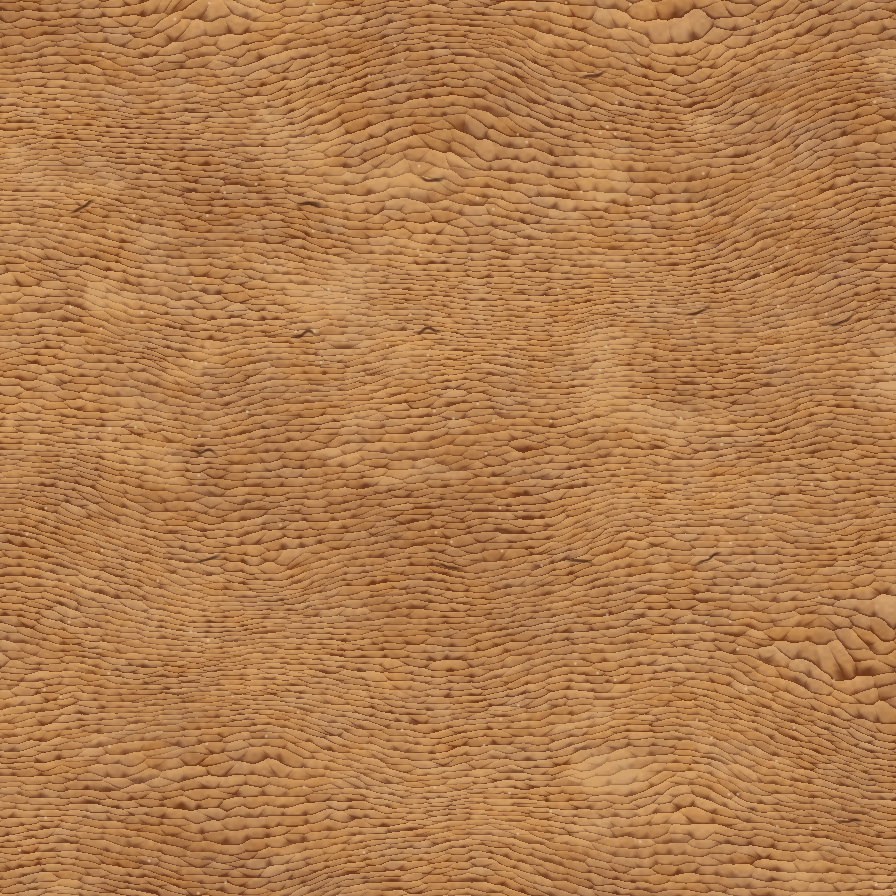
Reproduce this texture procedurally as a WebGL 1 fragment shader.

```glsl
precision highp float;
// Fine-grained tan wood: short overlapping fibre ridges in wavering rows.
// A stretched cell pattern, bent by soft noise, is lit from above; mottling,
// pale patches, tiny specks and a few short cracks are laid over it.

uniform vec2 u_resolution;

float hash(vec2 p) {
  vec3 q = fract(p.xyx * vec3(0.1031, 0.1030, 0.0973));
  q += dot(q, q.yzx + 33.33);
  return fract((q.x + q.y) * q.z);
}

vec2 hash2(vec2 p) {
  return vec2(hash(p), hash(p + vec2(37.2, 91.7)));
}

float noise(vec2 p) {
  vec2 i = floor(p), f = fract(p);
  f = f * f * (3.0 - 2.0 * f);
  return mix(mix(hash(i), hash(i + vec2(1.0, 0.0)), f.x),
             mix(hash(i + vec2(0.0, 1.0)), hash(i + vec2(1.0, 1.0)), f.x), f.y);
}

float fbm(vec2 p) {
  float sum = 0.0, amp = 0.533;
  for (int k = 0; k < 4; k++) {
    sum += amp * noise(p);
    p = p * 2.03 + 17.3;
    amp *= 0.5;
  }
  return sum;
}

// Fibre ridges: x = groove depth, y = height below ridge centre, z = ridge id
vec3 ridges(vec2 p) {
  vec2 cell = floor(p), f = fract(p), nearest = vec2(0.0);
  float first = 9.0, second = 9.0, id = 0.0;
  for (int j = -1; j <= 1; j++) {
    for (int i = -1; i <= 1; i++) {
      vec2 o = vec2(float(i), float(j));
      vec2 jitter = 0.5 + (hash2(cell + o) - 0.5) * vec2(0.9, 0.6);
      vec2 d = (o + jitter - f) * vec2(0.75, 1.0);
      float len = length(d);
      if (len < first) {
        second = first;
        first = len;
        nearest = d;
        id = hash(cell + o + 53.0);
      } else {
        second = min(second, len);
      }
    }
  }
  float groove = 1.0 - smoothstep(0.0, 0.38, second - first);
  return vec3(groove * smoothstep(-0.2, 0.35, nearest.y), nearest.y, id);
}

// Sparse short cracks, each a slanted, slightly wavy segment
float cracks(vec2 uv) {
  vec2 p = uv * 7.0, cell = floor(p);
  vec2 d = fract(p) - 0.35 - 0.3 * hash2(cell + 5.0);
  float slope = mix(-0.2, 0.6, hash(cell + 21.0));
  float wave = 0.05 * (noise(uv * 90.0) - 0.5);
  float line = 1.0 - smoothstep(0.005, 0.02, abs(d.y - slope * d.x + wave));
  float ends = 1.0 - smoothstep(0.04, 0.13, abs(d.x));
  return line * ends * step(0.8, hash(cell + 8.0));
}

// Rare pale mineral specks
float specks(vec2 uv) {
  vec2 p = uv * 110.0, cell = floor(p);
  float d = length(fract(p) - 0.3 - 0.4 * hash2(cell + 3.0));
  return (1.0 - smoothstep(0.08, 0.26, d)) * step(0.988, hash(cell + 71.0));
}

void main() {
  vec2 uv = gl_FragCoord.xy / u_resolution;

  // Bend the rows into areas of differing tilt
  vec2 bent = uv + 2.0;
  bent.y += 0.095 * noise(uv * vec2(4.0, 5.5) + 3.0);
  bent.y += 0.016 * noise(uv * vec2(13.0, 17.0) + 40.0);
  bent.y += 0.003 * noise(uv * vec2(60.0, 75.0) + 9.0);
  vec3 ridge = ridges(bent * vec2(44.0, 125.0));

  // Broad mottling, drawn out along the rows
  float mottle = fbm(uv * vec2(4.0, 9.0) + 11.0) - 0.5;
  float depth = mix(0.5, 1.15, noise(uv * vec2(22.0, 40.0) + 60.0));
  float grit = noise(uv * vec2(190.0, 260.0)) - 0.5;
  float pale = smoothstep(0.62, 0.8, fbm(uv * vec2(9.0, 15.0) + 80.0));

  float tone = 0.78 - 0.42 * ridge.y - 0.85 * depth * ridge.x;
  tone += 0.2 * (ridge.z - 0.5) + 0.5 * mottle + 0.24 * grit + 0.2 * pale;
  tone = clamp(tone, -0.25, 1.15);

  // Brown to tan, drifting between orange and greyer wood
  vec3 color = mix(vec3(0.50, 0.295, 0.165), vec3(0.785, 0.58, 0.37), tone);
  float hue = noise(uv * vec2(30.0, 55.0) + 25.0) + 0.5 * ridge.z - 0.75;
  color += hue * vec3(-0.025, 0.006, 0.045);

  color = mix(color, vec3(0.82, 0.66, 0.46), 0.25 * pale);
  color = mix(color, vec3(0.90, 0.80, 0.67), 0.6 * specks(uv));
  color = mix(color, vec3(0.27, 0.14, 0.08), 0.75 * cracks(uv));
  gl_FragColor = vec4(color, 1.0);
}
```
